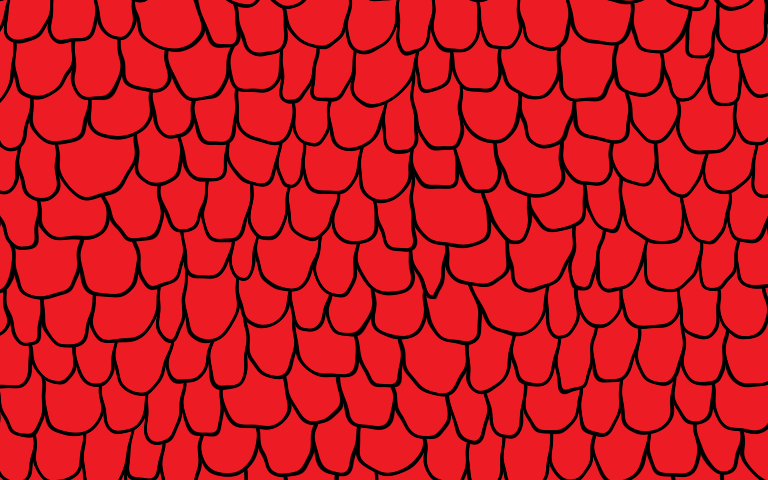
A WebGL 1 fragment shader for this pattern:

```glsl
precision highp float;

uniform vec2 u_resolution;

const vec3 SCALE_RED = vec3(0.93, 0.11, 0.14);
const vec3 INK = vec3(0.005, 0.0, 0.0);
const float ROWS = 10.0;
const float INK_HALF_WIDTH = 0.037;

float hash(vec2 cell, float seed) {
  return fract(sin(dot(cell, vec2(127.1, 311.7)) + seed * 74.7) * 43758.5453);
}

// Random value from -amount to amount
float jitter(vec2 cell, float seed, float amount) {
  return amount * (2.0 * hash(cell, seed) - 1.0);
}

// Slow drift of the rows plus the tremble of a hand-drawn line
vec2 wobble(vec2 p) {
  vec2 drift = vec2(0.16 * sin(p.x * 0.7 + p.y * 0.5),
                    0.10 * sin(p.x * 0.8 - p.y * 0.4));
  vec2 tremble = vec2(sin(p.y * 9.0 + 3.0 * sin(p.x * 2.3)),
                      sin(p.x * 8.0 + 3.0 * sin(p.y * 2.7)));
  return p + drift + 0.018 * tremble;
}

// Slanted, slightly bent border on the left of a scale
float dividerX(float y, vec2 cell) {
  float along = clamp(y - cell.y - 0.5, -1.0, 0.8);
  float stagger = 0.5 * mod(cell.y, 2.0);
  float bend = 0.03 * sin(4.0 * along + 6.28 * hash(cell, 3.0));
  return cell.x + stagger + jitter(cell, 1.0, 0.25)
       + jitter(cell, 2.0, 0.15) * along + bend;
}

// Negative inside a scale: straight sides above, superellipse below
float scaleField(vec2 p, vec2 cell) {
  float left = dividerX(p.y, cell);
  float right = dividerX(p.y, cell + vec2(1.0, 0.0));
  float across = (2.0 * p.x - left - right) / max(right - left, 0.2);
  float depth = 0.97 + jitter(cell, 4.0, 0.15);
  float tilt = jitter(cell, 5.0, 0.09) * clamp(across, -1.0, 1.0);
  float down = max((p.y - cell.y - 0.03) / depth + tilt, 0.0);
  float roundness = mix(2.3, 3.5, hash(cell, 6.0));
  return pow(pow(abs(across), roundness) + pow(down, roundness),
             1.0 / roundness) - 1.0;
}

// Field divided by its slope, an approximate distance to the outline
float scaleDistance(vec2 p, vec2 cell) {
  const vec2 STEP = vec2(0.01, 0.0);
  float field = scaleField(p, cell);
  vec2 slope = vec2(scaleField(p + STEP.xy, cell),
                    scaleField(p + STEP.yx, cell)) - field;
  return field / max(length(slope) / STEP.x, 0.3);
}

// Nearest visible outline; upper rows hide the rows below them
float outlineDistance(vec2 p) {
  float nearest = 1.0;
  bool covered = false;
  for (int j = -1; j <= 2; j++) {
    if (!covered) {
      float row = floor(p.y) + float(j);
      float column = floor(p.x - 0.5 * mod(row, 2.0));
      for (int i = -1; i <= 1; i++) {
        float d = scaleDistance(p, vec2(column + float(i), row));
        nearest = min(nearest, abs(d));
        covered = covered || d < 0.0;
      }
    }
  }
  return nearest;
}

void main() {
  // Row units, counted from the top edge downwards
  vec2 p = vec2(gl_FragCoord.x, u_resolution.y - gl_FragCoord.y)
         * ROWS / u_resolution.y;
  float soft = 0.6 * ROWS / u_resolution.y;
  float fill = smoothstep(INK_HALF_WIDTH - soft, INK_HALF_WIDTH + soft,
                          outlineDistance(wobble(p)));
  gl_FragColor = vec4(mix(INK, SCALE_RED, fill), 1.0);
}
```
